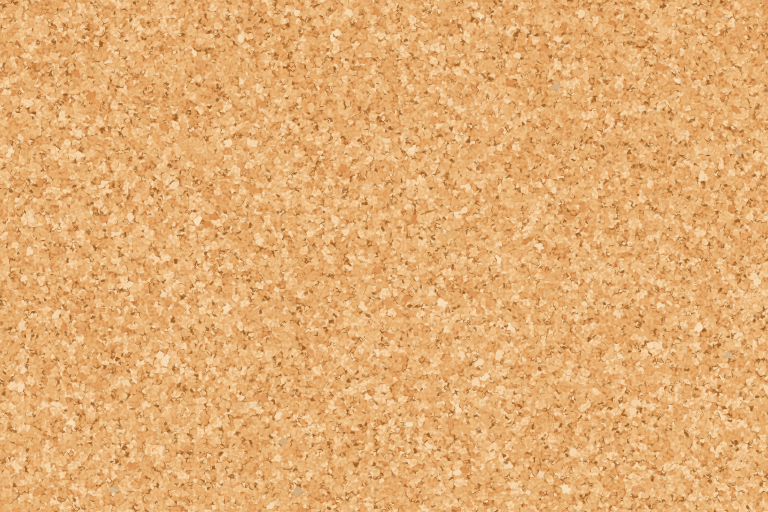
This texture is drawn by a WebGL 2 fragment shader. Its source:

```glsl
#version 300 es
precision highp float;

uniform vec2 u_resolution;
out vec4 fragColor;

const vec3 CREVICE = vec3(0.58, 0.33, 0.11);
const vec3 RUST = vec3(0.82, 0.48, 0.21);
const vec3 PALE = vec3(0.98, 0.89, 0.75);
const vec3 ASH = vec3(0.79, 0.68, 0.54);

struct Grain {
  vec3 seed;   // random values of the grain
  float dist;  // distance to its centre, in cells
  float seam;  // distance to its border, in cells
};

vec3 hash3(vec2 p) {
  vec3 q = fract(p.xyx * vec3(0.1031, 0.1030, 0.0973));
  q += dot(q, q.yxz + 33.33);
  return fract((q.xxy + q.yzz) * q.zyx);
}

float cornerSlope(vec2 cell, vec2 offset) {
  float angle = 6.2832 * hash3(cell + 19.0).x;
  return dot(vec2(cos(angle), sin(angle)), offset);
}

float gradientNoise(vec2 p) {
  vec2 i = floor(p), f = fract(p);
  vec2 u = f * f * f * (f * (f * 6.0 - 15.0) + 10.0);
  vec2 e = vec2(1.0, 0.0);
  float low = mix(cornerSlope(i, f), cornerSlope(i + e.xy, f - e.xy), u.x);
  float high = mix(cornerSlope(i + e.yx, f - e.yx), cornerSlope(i + e.xx, f - e.xx), u.x);
  return mix(low, high, u.y);
}

// Cellular search where every grain is stretched along its own direction
Grain nearestGrain(vec2 p, float density, float stretch) {
  p *= density;
  vec2 base = floor(p);
  Grain g = Grain(vec3(0.0), 9.0, 0.0);
  float second = 9.0;
  for (int y = -1; y <= 1; y++) {
    for (int x = -1; x <= 1; x++) {
      vec2 cell = base + vec2(x, y);
      vec3 place = hash3(cell);
      vec2 d = cell + 0.05 + 0.9 * place.xy - p;
      float angle = 6.2832 * place.z;
      vec2 axis = vec2(cos(angle), sin(angle));
      d = vec2(dot(d, axis) / stretch, dot(d, vec2(-axis.y, axis.x)) * stretch);
      float dist = length(d);
      if (dist < g.dist) {
        second = g.dist;
        g.dist = dist;
        g.seed = hash3(cell + 71.0);
      } else {
        second = min(second, dist);
      }
    }
  }
  g.seam = second - g.dist;
  return g;
}

// Ramp from dark to light wood tones
vec3 grainColour(float tone) {
  vec3 c = mix(vec3(0.77, 0.48, 0.23), vec3(0.83, 0.58, 0.34), smoothstep(0.0, 0.12, tone));
  c = mix(c, vec3(0.90, 0.63, 0.36), smoothstep(0.12, 0.26, tone));
  c = mix(c, vec3(0.91, 0.69, 0.44), smoothstep(0.26, 0.46, tone));
  c = mix(c, vec3(0.94, 0.75, 0.52), smoothstep(0.54, 0.78, tone));
  return mix(c, vec3(0.97, 0.84, 0.67), smoothstep(0.84, 1.1, tone));
}

vec3 corkColour(vec2 p) {
  // Ragged outlines
  vec2 wobble = vec2(gradientNoise(p * 125.0), gradientNoise(p * 125.0 + 37.0));
  vec2 q = p + 0.006 * wobble;
  Grain large = nearestGrain(q, 60.0, 1.25);
  Grain small = nearestGrain(q + 7.3, 118.0, 1.25);

  // Large chips lie among fine crumbs
  float chip = step(0.45, large.seed.x) * (1.0 - smoothstep(0.46, 0.58, large.dist));
  float fibre = gradientNoise(p * 170.0);
  float tone = mix(small.seed.y, 0.15 + 0.85 * large.seed.y, chip);
  tone = 0.13 + 0.9 * tone + 0.5 * fibre;
  tone += 0.05 * gradientNoise(p * 4.0) - 0.06 * (p.y - 0.5);
  vec3 colour = grainColour(tone);

  // Rare tinted chips
  float kind = large.seed.z;
  colour = mix(colour, RUST, 0.5 * chip * step(kind, 0.03));
  colour = mix(colour, PALE, 0.7 * chip * step(0.97, kind));
  colour = mix(colour, ASH, 0.7 * chip * step(abs(kind - 0.5), 0.0015));

  // Patchy crevices and dark specks
  float seam = mix(small.seam, large.seam, chip) + 0.15 * fibre;
  float gap = 1.0 - smoothstep(0.0, 0.26, seam);
  float depth = smoothstep(0.0, 0.42, gradientNoise(p * 66.0 + 11.0));
  float speck = step(small.seed.z, 0.05) * (1.0 - smoothstep(0.2, 0.55, small.dist + 0.4 * fibre));
  float dark = max(gap * (0.12 + 0.72 * depth), 0.85 * speck * (1.0 - chip));
  return mix(colour, CREVICE, dark);
}

void main() {
  // Four samples smooth the grain borders
  vec3 sum = vec3(0.0);
  for (int k = 0; k < 4; k++) {
    vec2 offset = 0.5 * vec2(k % 2, k / 2) - 0.25;
    sum += corkColour((gl_FragCoord.xy + offset) / u_resolution.y);
  }
  fragColor = vec4(sum / 4.0, 1.0);
}
```
